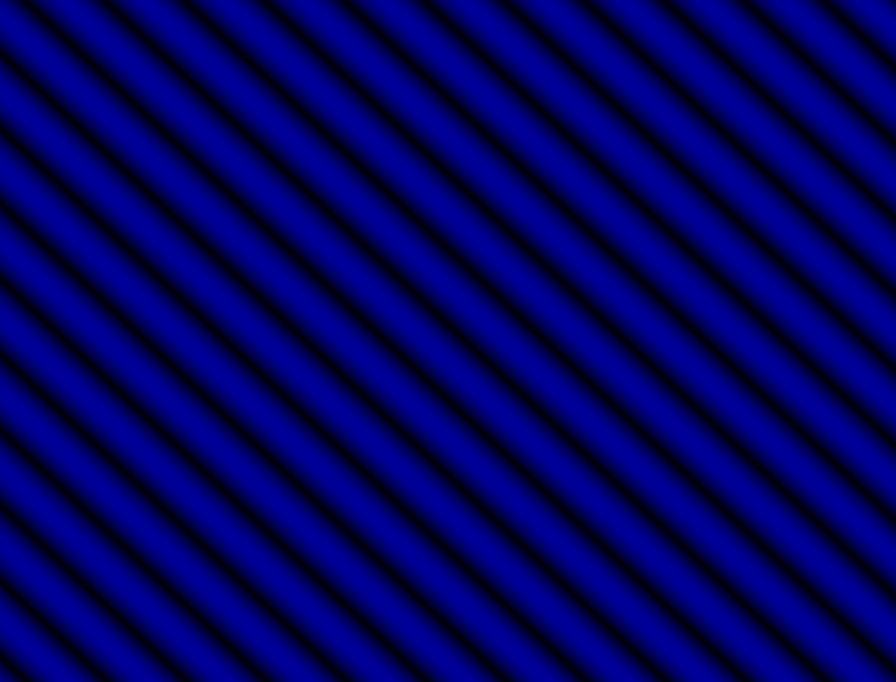
Give the GLSL for this pattern, as a WebGL 2 fragment shader.

```glsl
#version 300 es
precision highp float;

uniform vec2 u_resolution;
out vec4 fragColor;

const float PI = 3.14159265;
const vec2 REPEATS = vec2(11.21, 9.04);    // stripes across and down
const float GROOVE_OFFSET = 0.30;          // first groove along the top, in stripes
const vec3 GROOVE_COLOR = vec3(0.0, 0.0, 0.025);
const vec3 RIDGE_COLOR = vec3(0.0, 0.0, 0.6);

// Rounded stripe: 0 in the groove, 1 on the ridge
float stripeProfile(float phase, float softness) {
    float wave = sin(PI * phase);
    return min(sqrt(wave * wave + softness * softness), 1.0);
}

void main() {
    vec2 uv = gl_FragCoord.xy / u_resolution;

    // Diagonal phase, falling from upper left to lower right
    float phase = dot(vec2(uv.x, uv.y - 1.0), REPEATS) - GROOVE_OFFSET;

    // Soften the groove cusp over about one pixel
    float pixelPhase = length(REPEATS / u_resolution);
    float ridge = stripeProfile(phase, pixelPhase);

    fragColor = vec4(mix(GROOVE_COLOR, RIDGE_COLOR, ridge), 1.0);
}
```
